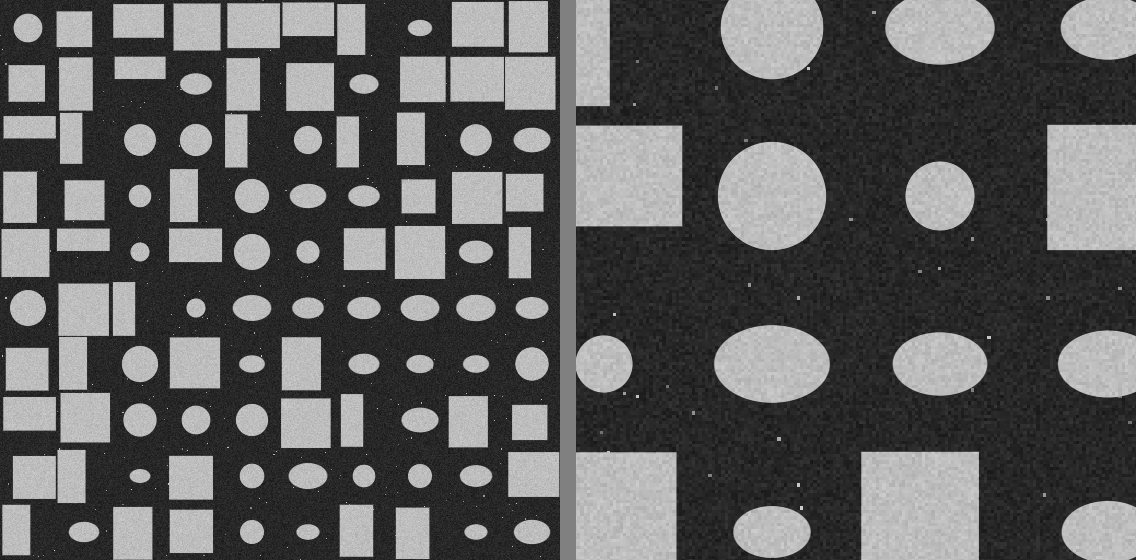
Left, the full canvas; right, a detail of the centre.
This pattern is drawn by a Shadertoy shader. Its source:

```glsl
// Ten by ten grid of pale ellipses and loosely placed rectangles on grainy charcoal

// Integer hash: three values in 0..1 per lattice point and seed
vec3 hash3(vec2 lattice, uint seed) {
    uvec3 v = uvec3(uvec2(lattice), seed) * 1664525u + 1013904223u;
    v.x += v.y * v.z; v.y += v.z * v.x; v.z += v.x * v.y;
    v ^= v >> 16u;
    v.x += v.y * v.z; v.y += v.z * v.x; v.z += v.x * v.y;
    return vec3(v >> 8u) / 16777216.0;
}

// Centred circle, or ellipse with a 3:2 aspect
float ellipseDistance(vec2 p, vec3 rnd) {
    vec2 radii = rnd.x < 0.4 ? vec2(mix(0.14, 0.33, sqrt(rnd.y)))
                             : vec2(1.0, 0.67) * mix(0.18, 0.36, rnd.y);
    return (length((p - 0.5) / radii) - 1.0) * radii.y;
}

// Square, upright or lying rectangle, set near the top left of its cell
float rectangleDistance(vec2 p, vec3 rnd, vec2 jitter) {
    bool isSquare = rnd.x < 0.38;
    vec2 size = vec2(mix(0.56, 0.9, rnd.y));
    if (!isSquare) {
        size = vec2(0.4 + 0.1 * floor(rnd.y * 6.0), mix(0.9, 0.96, rnd.z));
        if (rnd.x > 0.82) size = size.yx;
    }
    vec2 room = min(0.99 - size, vec2(isSquare ? 0.22 : 0.08));
    vec2 corner = 0.01 + room * jitter;
    vec2 q = abs(p - corner - 0.5 * size) - 0.5 * size;
    return length(max(q, 0.0)) + min(max(q.x, q.y), 0.0);
}

void mainImage(out vec4 fragColor, in vec2 fragCoord) {
    vec2 uv = fragCoord / iResolution.y;
    uv.y = 1.0 - uv.y;

    // One random shape per cell
    vec2 cell = floor(uv * 10.0);
    vec2 p = fract(uv * 10.0);
    vec3 shape = hash3(cell, 7u);
    vec3 placing = hash3(cell, 23u);
    float d = placing.z < 0.45 ? rectangleDistance(p, shape, placing.xy)
                               : ellipseDistance(p, shape);
    float edge = 10.0 / iResolution.y;
    float coverage = 1.0 - smoothstep(-0.6 * edge, 0.6 * edge, d);

    // Fine grain and rare bright specks on the ground
    vec3 grain = hash3(floor(uv * 512.0), 41u);
    float ground = grain.z > 0.9985 ? mix(0.45, 0.8, grain.x) : 0.152;
    float tone = mix(ground, 0.742, coverage) + 0.06 * (grain.x + grain.y - 1.0);

    fragColor = vec4(vec3(tone), 1.0);
}
```
